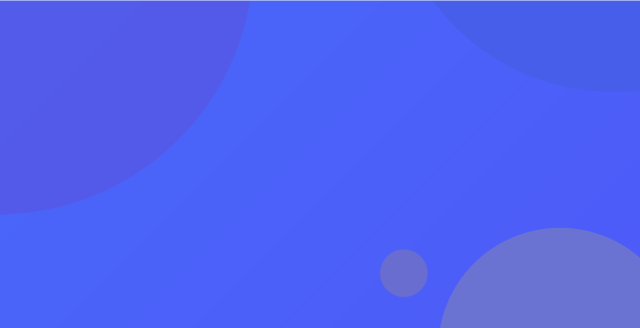
A Shadertoy shader for this background:

```glsl
#define SKY_START vec3(0.286, 0.408, 0.982)
#define SKY_END vec3(0.302, 0.353, 0.970)
#define VIOLET vec3(0.331, 0.347, 0.907)
#define NAVY vec3(0.275, 0.368, 0.913)
#define SLATE vec3(0.436, 0.468, 0.799)
#define MAUVE vec3(0.433, 0.437, 0.790)
#define RULE_COLOR vec3(0.70, 0.75, 0.95)
#define DISC_OPACITY 0.85
#define RULE_WIDTH 0.0025

// Coverage of the inside of a signed distance, softened over one pixel
float coverage(float signedDistance) {
    return clamp(0.5 - signedDistance * iResolution.y, 0.0, 1.0);
}

// Lays a translucent disc over the base colour
vec3 addDisc(vec3 base, vec2 p, vec2 center, float radius, vec3 tint) {
    float mask = coverage(length(p - center) - radius);
    return mix(base, tint, DISC_OPACITY * mask);
}

void mainImage(out vec4 fragColor, in vec2 fragCoord) {
    // Canvas height is one unit; x is anchored to the right edge by aspect
    vec2 p = fragCoord / iResolution.y;
    float aspect = iResolution.x / iResolution.y;

    // Diagonal gradient from upper left to lower right
    float diagonal = (p.x + 1.0 - p.y) / (aspect + 1.0);
    vec3 color = mix(SKY_START, SKY_END, diagonal);

    // Large discs cut by the corners
    color = addDisc(color, p, vec2(-0.008, 1.127), 0.781, VIOLET);
    color = addDisc(color, p, vec2(aspect - 0.084, 1.399), 0.679, NAVY);
    color = addDisc(color, p, vec2(aspect - 0.244, -0.066), 0.3715, SLATE);

    // Small floating disc
    color = addDisc(color, p, vec2(aspect - 0.720, 0.167), 0.0725, MAUVE);

    // Pale hairline along the top edge
    color = mix(color, RULE_COLOR, coverage(1.0 - RULE_WIDTH - p.y));

    fragColor = vec4(color, 1.0);
}
```
